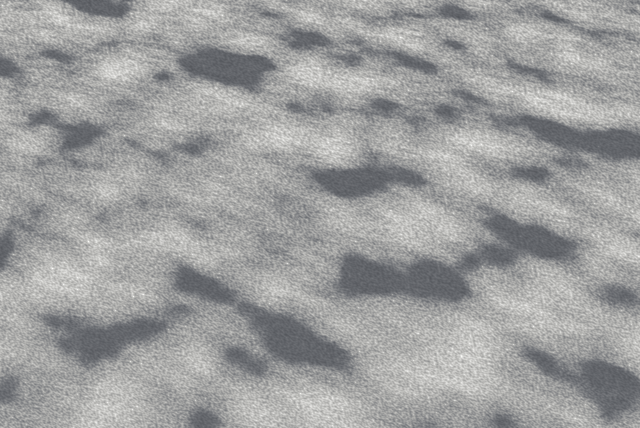
Write a Shadertoy shader that draws this texture.

```glsl
vec2 gradientAt(vec2 cell) {
    vec3 h = fract(cell.xyx * vec3(0.1031, 0.1030, 0.0973));
    h += dot(h, h.yzx + 33.33);
    float angle = 6.2832 * fract((h.x + h.y) * h.z);
    return vec2(cos(angle), sin(angle));
}

float gradientNoise(vec2 p) {
    vec2 i = floor(p), f = p - i;
    vec2 u = f * f * f * (f * (f * 6.0 - 15.0) + 10.0);
    vec2 e = vec2(1.0, 0.0);
    float bottom = mix(dot(gradientAt(i), f), dot(gradientAt(i + e.xy), f - e.xy), u.x);
    float top = mix(dot(gradientAt(i + e.yx), f - e.yx), dot(gradientAt(i + e.xx), f - e.xx), u.x);
    return mix(bottom, top, u.y);
}

// Drift height: broad mounds with smaller lumps on top
float snowHeight(vec2 p) {
    float height = 0.0, amplitude = 1.0;
    p *= 4.3;
    for (int octave = 0; octave < 4; octave++) {
        height += amplitude * gradientNoise(p);
        p = mat2(1.7, 0.9, -0.9, 1.7) * p + 17.3;
        amplitude *= 0.45;
    }
    return height;
}

void mainImage(out vec4 fragColor, in vec2 fragCoord) {
    vec2 p = fragCoord / iResolution.y;

    // Ground plane receding towards the top, sheared so drifts fall to the right
    float depth = 1.0 / (1.3 - 0.55 * p.y);
    vec2 ground = vec2(p.x - 0.75, 3.0) * depth;
    ground.y += 0.4 * ground.x;
    ground += 20.0;

    // Low light from behind: slopes facing away from the viewer are bright
    vec2 toLight = vec2(-0.015, 0.055);
    float relief = snowHeight(ground - toLight) - snowHeight(ground + toLight);
    float shadow = smoothstep(-0.18, -0.54, relief);
    float tone = 0.635 + 0.21 * clamp(relief, -0.7, 0.65);
    tone = mix(tone, 0.395, shadow);

    // Wind streaks, stronger in the distance
    float streaks = gradientNoise(ground * vec2(13.0, 34.0));
    tone += streaks * mix(0.05, 0.11, p.y) * (1.0 - 0.7 * shadow);

    // Ice grains, finer in the distance and muted in shadow
    vec2 grainPos = vec2(p.x + 0.2 * p.y, p.y + 0.2 * p.x);
    float coarse = gradientNoise(grainPos * vec2(85.0, 125.0) + 7.0);
    float fine = gradientNoise(grainPos * vec2(165.0, 215.0) + 31.0);
    float grain = 0.09 * coarse + 0.19 * fine;
    grain += 0.12 * smoothstep(0.4, 0.75, fine);
    tone += grain * (1.0 - 0.65 * shadow);

    // Cool shadows, faintly warm highlights
    vec3 tint = mix(vec3(-0.009, 0.001, 0.021), vec3(0.003, 0.002, -0.008),
                    smoothstep(0.38, 0.74, tone));
    fragColor = vec4(clamp(tone + tint, 0.0, 1.0), 1.0);
}
```
